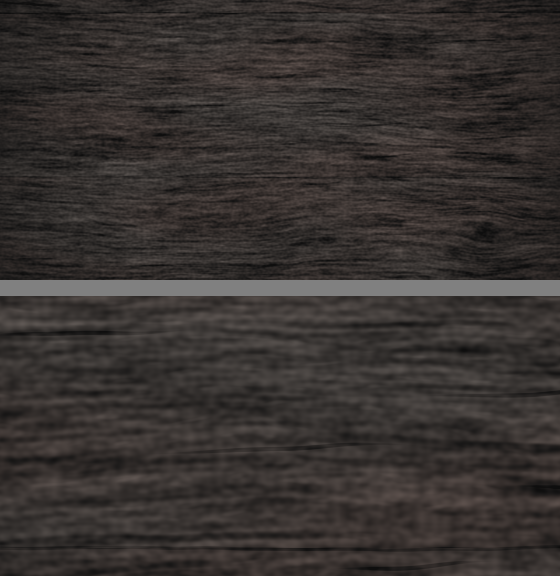
Top: the whole. Bottom: its middle third, enlarged.
Reproduce this texture procedurally as a Shadertoy shader.

```glsl
// Dark, weathered wooden planks with fine horizontal grain, cracks and a knot.

float hash(ivec2 cell) {
    uvec2 u = uvec2(cell) * uvec2(1597u, 3571u);
    uint h = (u.x ^ u.y) * 48271u;
    h = (h ^ (h >> 15)) * 40503u;
    h = (h ^ (h >> 13)) * 69069u;
    h ^= h >> 16;
    return float(h & 65535u) / 65535.0;
}

vec2 gradient(ivec2 cell) {
    float angle = 6.2832 * hash(cell);
    return vec2(cos(angle), sin(angle));
}

// Gradient noise, roughly -0.7 to 0.7
float noise(vec2 p) {
    ivec2 i = ivec2(floor(p));
    vec2 f = fract(p);
    vec2 s = f * f * f * (f * (f * 6.0 - 15.0) + 10.0);
    float a = dot(gradient(i), f);
    float b = dot(gradient(i + ivec2(1, 0)), f - vec2(1, 0));
    float c = dot(gradient(i + ivec2(0, 1)), f - vec2(0, 1));
    float d = dot(gradient(i + ivec2(1, 1)), f - vec2(1, 1));
    return mix(mix(a, b, s.x), mix(c, d, s.x), s.y);
}

// Thin horizontal line with antialiased edges
float hairline(float distanceY, float halfWidth) {
    float pixel = 1.0 / iResolution.y;
    return 1.0 - smoothstep(halfWidth - 0.5 * pixel, halfWidth + pixel, abs(distanceY));
}

void mainImage(out vec4 fragColor, in vec2 fragCoord) {
    vec2 p = fragCoord / iResolution.y;
    float aspect = iResolution.x / iResolution.y;
    float across = p.x / aspect;
    float rightSide = smoothstep(0.35, 0.85, across);

    // Planks, each cut from a different stretch of grain
    float plank = step(0.367, p.y) + step(0.953, p.y);
    vec2 q = p + vec2(plank * 7.3, 0.0);

    // Grain wanders slowly and parts around the knot
    vec2 knot = p - vec2(0.866 * aspect, 0.167);
    float bend = exp(-dot(knot * vec2(7.0, 11.0), knot * vec2(7.0, 11.0)));
    q.y += 0.045 * noise(q * vec2(1.3, 3.0)) + 0.008 * noise(q * vec2(5.0, 9.0) + 4.0);
    q.y -= 0.6 * knot.y * bend;

    // Layers from broad streaks down to single fibres
    float tone = 0.213;
    tone += 0.055 * noise(q * vec2(1.5, 7.0) + 11.0);
    tone += 0.065 * noise(q * vec2(3.0, 29.0) + 23.0);
    tone += 0.100 * noise(q * vec2(5.0, 72.0) + 37.0);
    tone += 0.100 * noise(q * vec2(20.0, 112.0) + 51.0);
    tone += 0.065 * noise(p * vec2(80.0, 121.0) + 67.0);

    // Dark pores and pale raised fibres
    tone -= 0.070 * smoothstep(0.15, 0.5, noise(q * vec2(4.0, 58.0) + 83.0));
    tone += 0.045 * smoothstep(0.25, 0.6, noise(q * vec2(26.0, 95.0) + 97.0));

    // Stains, heavier to the right
    float stain = noise(q * vec2(2.6, 11.0) + 109.0) + 0.4 * noise(q * vec2(9.0, 45.0) + 7.0);
    tone -= (0.025 + 0.055 * rightSide) * smoothstep(0.08, 0.5, stain);

    // Knot with a ragged edge
    float knotRadius = length(knot * vec2(0.9, 1.0)) + 0.025 * noise(p * vec2(22.0, 38.0));
    tone -= 0.085 * (1.0 - smoothstep(0.022, 0.052, knotRadius));

    // Plank seams
    float waver = 0.006 * noise(vec2(p.x * 2.5, 5.5)) + 0.002 * noise(vec2(p.x * 14.0, 8.5));
    float seamDepth = 0.065 + 0.06 * noise(vec2(p.x * 4.0, 2.5));
    float seams = max(hairline(p.y - 0.367 + waver, 0.0016), hairline(p.y - 0.953 - waver, 0.002));
    tone -= seamDepth * seams;

    // Scattered short cracks that taper at both ends
    for (int i = 0; i < 12; i++) {
        vec2 centre = vec2(hash(ivec2(i, 301)) * aspect, hash(ivec2(i, 302)));
        float halfLength = mix(0.06, 0.24, hash(ivec2(i, 303)));
        vec2 r = p - centre;
        float taper = 1.0 - smoothstep(0.2, 1.0, abs(r.x) / halfLength);
        float drift = 0.035 * r.x + 0.008 * noise(vec2(p.x * 8.0, float(i) + 0.5));
        tone -= 0.09 * taper * hairline(r.y - drift, 0.0022 * taper);
    }

    // Darkened borders
    tone *= 1.0 - 0.32 * pow(abs(2.0 * across - 1.0), 4.0) - 0.14 * pow(abs(2.0 * p.y - 1.0), 4.0);
    tone = max(tone, 0.055);

    // Warm brown wood, nearly neutral in the shadows
    float warmth = smoothstep(-0.4, 0.5, noise(q * vec2(1.6, 6.0) + 131.0) + 0.2 * rightSide);
    vec3 tint = mix(vec3(1.06, 0.99, 0.95), vec3(1.12, 0.975, 0.925), warmth);
    tint = mix(vec3(1.03, 0.99, 0.98), tint, smoothstep(0.06, 0.17, tone));
    fragColor = vec4(tone * tint, 1.0);
}
```
